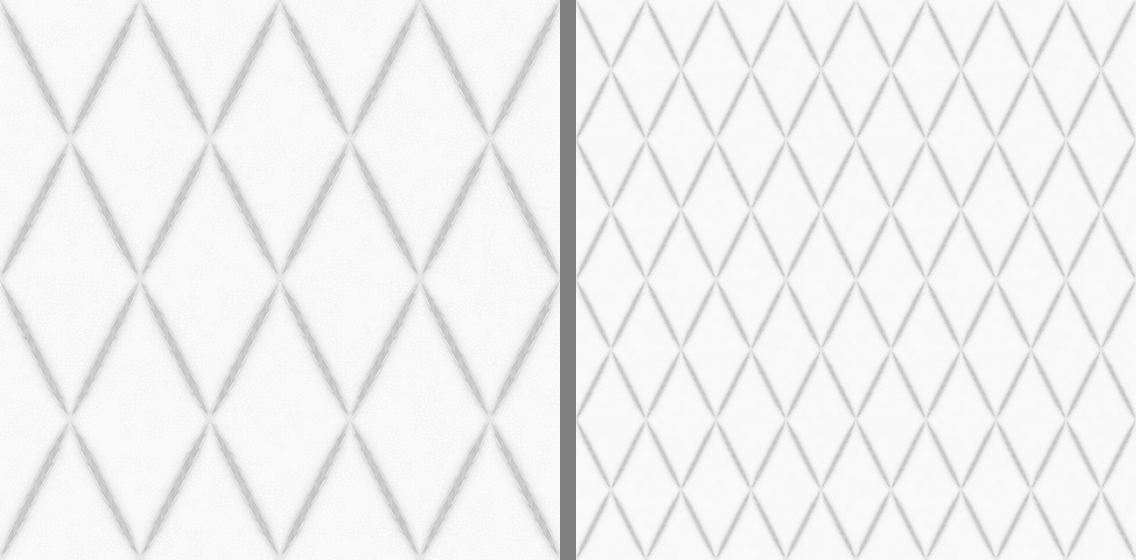
Left, the tile; right, the same tile 2 across and 2 down.
Reproduce this pattern procedurally as a Shadertoy shader.

```glsl
#define DIAMONDS vec2(4.0, 2.0)
#define STITCHES 10.0
#define HALF_WIDTH 0.0064
#define TIP_WIDTH 0.0022
#define SHADOW_REACH 0.006
#define SHADOW_DEPTH 0.13
#define THREAD_WIDTH 0.0008
#define GRAIN_CELLS vec2(120.0, 144.0)
#define GRAIN_DEPTH 0.022
#define LEATHER 0.986
#define GROOVE 0.795

vec2 hash22(vec2 p) {
    vec3 q = fract(p.xyx * vec3(0.1031, 0.1030, 0.0973));
    q += dot(q, q.yzx + 33.33);
    return fract((q.xx + q.yz) * q.zy);
}

// Value noise that wraps after the given number of cells
float wrapNoise(vec2 uv, vec2 cells) {
    vec2 p = uv * cells, i = floor(p), f = fract(p);
    f = f * f * (3.0 - 2.0 * f);
    float a = hash22(mod(i, cells)).x;
    float b = hash22(mod(i + vec2(1, 0), cells)).x;
    float c = hash22(mod(i + vec2(0, 1), cells)).x;
    float d = hash22(mod(i + 1.0, cells)).x;
    return mix(mix(a, b, f.x), mix(c, d, f.x), f.y);
}

// Wrapping cellular creases: 1 on cell borders, 0 inside
float creases(vec2 uv) {
    vec2 p = uv * GRAIN_CELLS, i = floor(p), f = fract(p);
    float near = 8.0, second = 8.0;
    for (int y = -1; y <= 1; y++)
    for (int x = -1; x <= 1; x++) {
        vec2 o = vec2(x, y);
        float d = length(o + hash22(mod(i + o, GRAIN_CELLS)) - f);
        second = min(second, max(near, d));
        near = min(near, d);
    }
    return 1.0 - smoothstep(0.0, 0.35, second - near);
}

// Bright slanted dashes along one edge of a seam
float thread(float d, float h, float along, float aa) {
    float q = fract(along);
    float offset = abs(d - h - (q - 0.5) * 0.0024);
    float dash = smoothstep(0.0, 0.15, q) * (1.0 - smoothstep(0.75, 1.0, q));
    return dash * (1.0 - smoothstep(THREAD_WIDTH - aa * 0.5, THREAD_WIDTH + aa, offset));
}

// Seams lie where "across" is whole, and meet others where "along" is whole.
// Returns tone loss in x and thread highlight in y.
vec2 seam(float across, float along, float wear, float aa) {
    float slope = dot(DIAMONDS, DIAMONDS);
    float offset = across - round(across);
    float s = along - offset * (DIAMONDS.x * DIAMONDS.x - DIAMONDS.y * DIAMONDS.y) / slope;
    float d = offset * inversesqrt(slope);
    float tip = abs(s - round(s));
    float body = smoothstep(0.0, 0.26, tip);
    float h = mix(TIP_WIDTH, HALF_WIDTH, body) + (wear - 0.5) * 0.0012;
    float outside = abs(d) - h;

    // Soft dip in the padding beside the seam
    float loss = SHADOW_DEPTH * (0.65 + 0.35 * body) * exp(-max(outside, 0.0) / SHADOW_REACH);
    loss += 0.055 * wear * (1.0 - smoothstep(0.0, 0.0012 + aa, abs(outside - 0.0024)));

    // Twisted facets inside the groove
    float q = fract(s * STITCHES + 0.5 * d / h);
    float facet = (q - 0.5) * (1.0 - smoothstep(0.85, 1.0, q));
    float rim = smoothstep(0.45, 1.0, abs(d) / h);
    float groove = LEATHER - GROOVE + 0.05 * facet + 0.055 * rim + 0.03 * (wear - 0.5);
    groove *= mix(0.55, 1.0, smoothstep(0.01, 0.07, tip));
    loss = mix(loss, groove, 1.0 - smoothstep(-aa, aa, outside));

    // The lower edge catches more light
    float light = 0.85 * thread(d, h, s * STITCHES, aa)
                + 0.6 * thread(-d, h, 0.5 - s * STITCHES, aa);
    return vec2(loss, light * (0.65 + 0.5 * wear));
}

void mainImage(out vec4 fragColor, in vec2 fragCoord) {
    vec2 uv = fragCoord / iResolution.xy;
    float aa = 0.8 / iResolution.y;
    float wear = wrapNoise(uv, vec2(96.0));

    // The two diagonal families, mirrored so both are lit from below
    vec2 g = uv * DIAMONDS;
    float rising = g.x - g.y, falling = g.x + g.y;
    vec2 a = seam(rising, falling, wear, aa);
    vec2 b = seam(-falling, -rising, wear, aa);
    float loss = max(a.x, b.x);
    float light = clamp(max(a.y, b.y), 0.0, 1.0);

    // Leather grain fades out inside the seams
    float flat_ = 1.0 - smoothstep(0.02, 0.12, loss);
    float grain = creases(uv) * (0.4 + 0.9 * wrapNoise(uv, vec2(40.0)));
    float tone = LEATHER - loss - GRAIN_DEPTH * grain * flat_;
    tone = mix(tone, 0.965, light * 0.8);
    fragColor = vec4(vec3(tone), 1.0);
}
```
